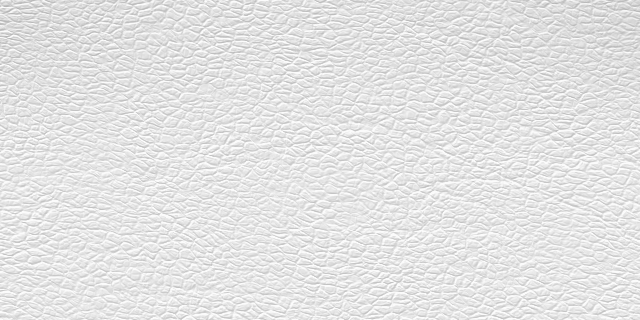
Write a Shadertoy shader that draws this texture.

```glsl
// White grained leather: flattened pebbles parted by fine grooves and crossed
// by long slanted creases. A height field is built from cellular and value
// noise, then embossed by comparing heights along the light direction.

const vec2 LIGHT_DIR = vec2(-0.34, 0.94);
const float EMBOSS_STEP = 0.0042;
const float RELIEF = 0.165;

vec2 hash2(vec2 p) {
    vec3 q = fract(vec3(p.xyx) * vec3(0.1031, 0.1030, 0.0973));
    q += dot(q, q.yzx + 33.33);
    return fract((q.xx + q.yz) * q.zy);
}

float valueNoise(vec2 p) {
    vec2 cell = floor(p), f = fract(p);
    f = f * f * (3.0 - 2.0 * f);
    float low = mix(hash2(cell).x, hash2(cell + vec2(1, 0)).x, f.x);
    float high = mix(hash2(cell + vec2(0, 1)).x, hash2(cell + vec2(1, 1)).x, f.x);
    return mix(low, high, f.y);
}

vec2 wobble(vec2 p, float frequency) {
    vec2 q = p * frequency;
    return vec2(valueNoise(q + 17.3), valueNoise(q + 71.9)) - 0.5;
}

// Coordinates along and across a direction
vec2 alongAcross(vec2 p, float angle) {
    vec2 dir = vec2(cos(angle), sin(angle));
    return vec2(dot(p, dir), dot(p, vec2(-dir.y, dir.x)));
}

// Gap between the two nearest cell centres: zero on the cell borders
float borderGap(vec2 p) {
    vec2 cell = floor(p), f = fract(p);
    float nearest = 8.0, second = 8.0;
    for (int y = -1; y <= 1; y++) {
        for (int x = -1; x <= 1; x++) {
            vec2 offset = vec2(x, y);
            float d = length(offset + hash2(cell + offset) - f);
            second = min(second, max(nearest, d));
            nearest = min(nearest, d);
        }
    }
    return second - nearest;
}

// Raised pebbles, 0 in the grooves and 1 on the flat tops
float pebbles(vec2 p, vec2 density, float grooveWidth) {
    return smoothstep(0.0, grooveWidth, borderGap(p * density));
}

// Long broken folds that follow one direction
float creases(vec2 p, float angle, vec2 density, float width) {
    vec2 q = alongAcross(p, angle) * density;
    float fold = 1.0 - smoothstep(0.0, width, abs(valueNoise(q) - 0.5));
    return fold * smoothstep(0.35, 0.7, valueNoise(q * vec2(0.9, 0.4) + 43.7));
}

float leatherHeight(vec2 p) {
    vec2 bent = p + 0.045 * wobble(p, 4.0) + 0.009 * wobble(p, 38.0);
    vec2 grain = alongAcross(bent, -0.16);
    float depth = mix(0.6, 1.15, valueNoise(p * 9.0 + 5.0));

    float height = depth * pebbles(grain, vec2(25.0, 46.0), 0.38);
    height += 0.32 * pebbles(grain + 3.1, vec2(50.0, 84.0), 0.5);
    height -= 0.75 * creases(bent, -0.42, vec2(1.7, 11.0), 0.06);
    height -= 0.5 * creases(bent + 7.0, -0.12, vec2(2.5, 17.0), 0.08);
    height -= 0.4 * creases(bent + 13.0, 0.62, vec2(2.2, 15.0), 0.07);
    height += 0.22 * valueNoise(p * 125.0);
    return height;
}

// Soft daylight: dimmer along the top and in its corners
float ambient(vec2 uv) {
    float top = smoothstep(0.45, 1.0, uv.y);
    float side = abs(uv.x - 0.48) * 2.0;
    return 0.902 - top * (0.022 + 0.035 * side * side);
}

void mainImage(out vec4 fragColor, in vec2 fragCoord) {
    vec2 uv = fragCoord / iResolution.xy;
    vec2 p = fragCoord / iResolution.y;

    // Faces turned to the light brighten, those turned away darken
    vec2 reach = 0.5 * EMBOSS_STEP * LIGHT_DIR;
    float slope = leatherHeight(p - reach) - leatherHeight(p + reach);
    float shade = ambient(uv) + RELIEF * tanh(slope);

    fragColor = vec4(vec3(clamp(shade, 0.66, 0.985)), 1.0);
}
```
